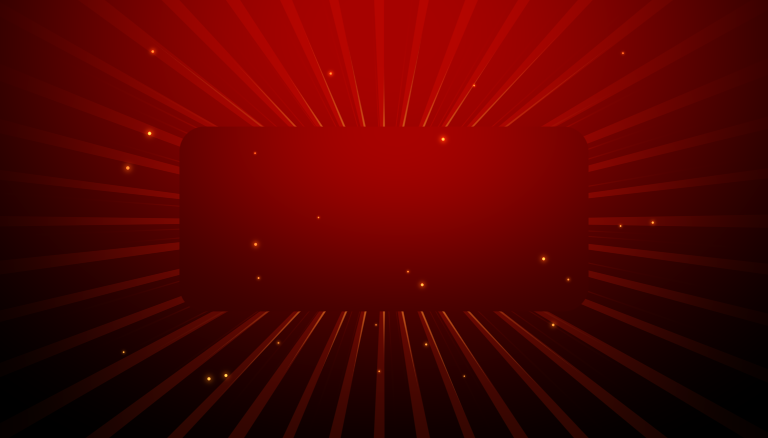
This background is drawn by a Shadertoy shader. Its source:

```glsl
const vec3 RED = vec3(1.0, 0.012, 0.0);
const vec3 RAY_TINT = vec3(0.15, 0.024, 0.004);
const vec3 GOLD = vec3(0.85, 0.42, 0.12);
const vec3 SPARK_CORE = vec3(1.0, 0.82, 0.38);
const vec3 SPARK_HALO = vec3(0.55, 0.3, 0.02);
const float RAY_COUNT = 40.0;
const int SPARK_COUNT = 26;

vec2 hash2(float n) {
    vec3 h = fract(vec3(n) * vec3(0.1031, 0.1030, 0.0973));
    h += dot(h, h.yzx + 33.33);
    return fract((h.xx + h.yz) * h.zy);
}

float roundedBox(vec2 p, vec2 halfSize, float radius) {
    vec2 q = abs(p) - halfSize + radius;
    return length(max(q, 0.0)) + min(max(q.x, q.y), 0.0) - radius;
}

float coverage(float dist, float pixel) {
    return 1.0 - smoothstep(-pixel, pixel, dist);
}

// Red light falling off around a stretched centre
float glow(vec2 p, vec2 centre, float stretch, float inner, float outer) {
    float d = length((p - centre) * vec2(stretch, 1.0));
    return 1.0 - smoothstep(inner, outer, d);
}

// Wedge whose offset and half width are fractions of one ray cell
float wedge(float cell, float halfWidth, float arc, float pixel) {
    return coverage((abs(cell) - halfWidth) * arc, pixel);
}

vec3 addRays(vec3 base, vec2 p, float panelDist, float pixel) {
    // The vertical stretch packs rays closer together at the sides
    vec2 q = p * vec2(1.0, 1.29);
    float radius = max(length(q), 0.001);
    float turn = atan(q.x, q.y) / 6.28319 * RAY_COUNT;
    float id = floor(turn + 0.5);
    float cell = turn - id;
    float arc = radius * 6.28319 / RAY_COUNT;
    vec2 rnd = hash2(mod(id + RAY_COUNT, RAY_COUNT) + 7.0);
    float outside = max(panelDist, 0.0);
    float rise = q.y / radius;

    // Broad rays, leaning to the left of their gold edge
    float sideFade = 1.0 - 0.85 * smoothstep(0.4, 0.92, abs(p.x));
    float topFade = mix(1.0, 0.42, smoothstep(-0.05, 0.4, p.y));
    float broad = wedge(cell + 0.11 * rise, mix(0.1, 0.15, rnd.x), arc, pixel);
    vec3 colour = base + RAY_TINT * broad * sideFade * topFade;

    // Fine streaks between them
    float offset = mix(0.26, 0.4, rnd.y) * sign(rnd.x - 0.5);
    float streak = wedge(cell - offset, 0.022, arc, pixel);
    colour += RAY_TINT * streak * 0.5 * exp(-outside * mix(10.0, 22.0, rnd.x));

    // Gold hairlines that taper away above and below the panel
    float upright = smoothstep(0.5, 0.95, abs(rise));
    float reach = mix(0.12, 0.24, rnd.y);
    float taper = max(1.0 - outside / reach, 0.0);
    float hair = coverage(abs(cell) * arc - 0.0022 * taper, pixel);
    return mix(colour, GOLD, hair * upright * taper * 0.75);
}

vec3 sparkLight(vec2 p, float pixel) {
    vec3 light = vec3(0.0);
    for (int i = 0; i < SPARK_COUNT; i++) {
        float n = float(i);
        vec2 place = (hash2(n + 31.0) - 0.5) * vec2(1.24, 0.78);
        vec2 rnd = hash2(n + 83.0);
        float size = mix(0.0012, 0.0038, rnd.x * rnd.x);
        float d = length(p - place);
        light += SPARK_CORE * coverage(d - size, pixel) * mix(0.5, 0.95, rnd.y);
        light += SPARK_HALO * exp(-d * d / (size * size * 8.0)) * 0.5;
    }
    return light;
}

void mainImage(out vec4 fragColor, in vec2 fragCoord) {
    vec2 p = (fragCoord - 0.5 * iResolution.xy) / iResolution.y;
    float pixel = 0.8 / iResolution.y;
    float panelDist = roundedBox(p, vec2(0.467, 0.211), 0.057);

    // Backdrop with its burst of rays
    vec3 colour = RED * 0.65 * glow(p, vec2(0.0, 0.42), 0.8, 0.08, 1.1);
    colour = addRays(colour, p + vec2(0.0, 0.005), panelDist, pixel);

    // Panel
    float panelRed = mix(0.2, 0.65, glow(p, vec2(0.03, 0.2), 0.65, 0.02, 0.56));
    colour = mix(colour, RED * panelRed, coverage(panelDist, pixel));

    // Scattered sparks
    colour += sparkLight(p, pixel);
    fragColor = vec4(min(colour, 1.0), 1.0);
}
```
